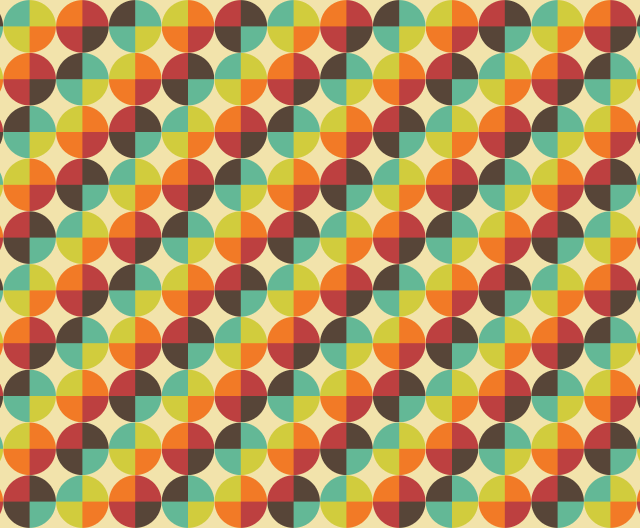
Give the GLSL for this pattern, as a WebGL 1 fragment shader.

```glsl
precision highp float;

uniform vec2 u_resolution;

const float ROWS = 10.0;          // discs from top to bottom
const float COLUMNS = 12.0;       // whole discs across, centred
const float RADIUS = 0.498;       // in cells
const float STEP_PER_CELL = 2.0;  // colour shift to the next disc
const float COLOUR_COUNT = 5.0;

const vec3 CREAM  = vec3(0.95, 0.89, 0.67);
const vec3 TEAL   = vec3(0.39, 0.72, 0.59);
const vec3 LIME   = vec3(0.82, 0.80, 0.24);
const vec3 ORANGE = vec3(0.95, 0.48, 0.15);
const vec3 RED    = vec3(0.74, 0.25, 0.25);
const vec3 BROWN  = vec3(0.34, 0.27, 0.22);

// Cyclic palette, wrapping for any whole index
vec3 palette(float index) {
  float i = mod(index + 0.5, COLOUR_COUNT);
  if (i < 1.0) return TEAL;
  if (i < 2.0) return LIME;
  if (i < 3.0) return ORANGE;
  if (i < 4.0) return RED;
  return BROWN;
}

void main() {
  // Square cells, counted rightwards and downwards from the top
  float pixel = ROWS / u_resolution.y;
  vec2 grid = vec2(
    (gl_FragCoord.x - 0.5 * u_resolution.x) * pixel + 0.5 * COLUMNS,
    ROWS - gl_FragCoord.y * pixel);
  vec2 cell = floor(grid);
  vec2 local = grid - cell - 0.5;

  // Quadrants: one palette step right and one step down
  float first = STEP_PER_CELL * (cell.x + cell.y);
  vec2 side = clamp(local / pixel + 0.5, 0.0, 1.0);
  vec3 middle = palette(first + 1.0);
  vec3 upper = mix(palette(first), middle, side.x);
  vec3 lower = mix(middle, palette(first + 2.0), side.x);
  vec3 quarters = mix(upper, lower, side.y);

  // Disc over the background
  float disc = clamp((RADIUS - length(local)) / pixel + 0.5, 0.0, 1.0);
  gl_FragColor = vec4(mix(CREAM, quarters, disc), 1.0);
}
```
